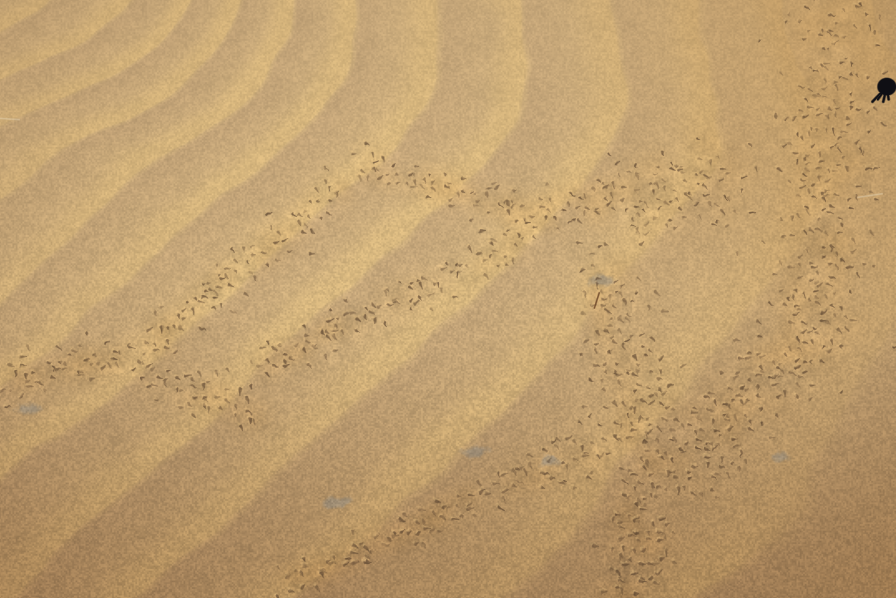
Give the GLSL for this texture, as a Shadertoy shader.

```glsl
// Wind-rippled desert sand crossed by trails of small footprints.
// Ripples come from the solved index of a fan of curved crest lines;
// grain, prints, pebbly stains and a beetle are layered over them.

const vec3 TROUGH = vec3(0.755, 0.637, 0.466);
const vec3 CREST = vec3(0.830, 0.710, 0.495);
const vec3 OCHRE = vec3(0.785, 0.640, 0.420);
const vec3 PRINT_DARK = vec3(0.36, 0.27, 0.19);
const vec3 PRINT_LIGHT = vec3(0.86, 0.72, 0.49);
const vec3 STAIN = vec3(0.57, 0.54, 0.49);
const vec3 BEETLE = vec3(0.06, 0.06, 0.08);
const vec3 FALLOFF_TINT = vec3(0.85, 1.10, 1.30);
const float NEAR_FALLOFF = 0.15;
const float CORNER_FALLOFF = 0.12;
const float GRAIN_SCALE = 360.0;
const float GRAIN_AMOUNT = 0.155;
const float PRINT_CELL = 0.0150;
const float PRINT_LENGTH = 0.0034;
const float PRINT_WIDTH = 0.0021;

// Trail segments: start xy, end xy, in canvas heights.
const vec4 TRAILS[11] = vec4[11](
    vec4(0.00, 0.36, 0.27, 0.42), vec4(0.27, 0.44, 0.56, 0.68),
    vec4(0.62, 0.72, 0.86, 0.65), vec4(0.86, 0.64, 1.18, 0.70),
    vec4(0.25, 0.37, 0.42, 0.31), vec4(0.45, 0.39, 0.93, 0.63),
    vec4(1.01, 0.52, 1.09, 0.22), vec4(1.09, 0.22, 1.05, 0.02),
    vec4(1.40, 0.95, 1.36, 0.45), vec4(1.37, 0.45, 1.12, 0.22),
    vec4(0.50, 0.03, 0.98, 0.25));

const vec2 STAINS[6] = vec2[6](
    vec2(1.005, 0.53), vec2(1.305, 0.235), vec2(0.92, 0.23),
    vec2(0.79, 0.245), vec2(0.565, 0.16), vec2(0.048, 0.315));

float hash(vec2 p) {
    vec3 q = fract(p.xyx * 0.1031);
    q += dot(q, q.yzx + 33.33);
    return fract((q.x + q.y) * q.z);
}

float noise(vec2 p) {
    vec2 i = floor(p), f = fract(p);
    f = f * f * (3.0 - 2.0 * f);
    return mix(mix(hash(i), hash(i + vec2(1, 0)), f.x),
               mix(hash(i + vec2(0, 1)), hash(i + vec2(1, 1)), f.x), f.y);
}

float fbm(vec2 p) {
    float sum = 0.0, amp = 0.5;
    for (int i = 0; i < 4; i++) {
        sum += amp * noise(p);
        p = p * 2.03 + 17.3;
        amp *= 0.5;
    }
    return sum;
}

// x: distance to the segment, y: position along it from 0 to 1.
vec2 segment(vec2 p, vec2 a, vec2 b) {
    vec2 d = b - a;
    float h = clamp(dot(p - a, d) / dot(d, d), 0.0, 1.0);
    return vec2(length(p - a - d * h), h);
}

float trailDensity(vec2 p) {
    float d = 10.0;
    for (int i = 0; i < 11; i++) d = min(d, segment(p, TRAILS[i].xy, TRAILS[i].zw).x);
    d /= 0.028 + 0.032 * smoothstep(0.9, 1.1, p.x);
    return exp(-d * d);
}

// Crest number: each crest k lies at x = start + spacing * k + spread * k * k.
float rippleIndex(vec2 p) {
    float v = 1.0 - p.y, t = v - 0.2;
    float start = 0.755 - 0.6 * (t + sqrt(t * t + 0.01));
    float spacing = mix(0.147, 0.192, smoothstep(0.0, 0.35, v));
    float spread = 0.0175 * clamp((v - 0.2) / 0.7, 0.0, 1.0);
    float slant = 0.9 * max(p.y - 0.75, 0.0) * (1.0 - smoothstep(0.1, 0.65, p.x));
    float wobble = 0.10 * (fbm(p * 3.5) - 0.47) + 0.014 * (noise(p * 19.0) - 0.5);
    float x = p.x - start - slant + wobble;
    float root = sqrt(max(spacing * spacing + 4.0 * spread * x, 0.0004));
    return 2.0 * x / (spacing + root);
}

// x: dark hollow, y: lit rim of the nearby prints.
vec2 footprints(vec2 p, float px) {
    vec2 marks = vec2(0.0);
    p += 0.0035 * (vec2(noise(p * 190.0), noise(p * 190.0 + 70.0)) - 0.5);
    vec2 home = floor(p / PRINT_CELL);
    float size = mix(1.15, 0.85, p.y), soft = 0.6 * px + 0.0006;
    for (int j = -1; j <= 1; j++)
    for (int i = -1; i <= 1; i++) {
        vec2 cell = home + vec2(i, j);
        vec2 jitter = vec2(hash(cell + 3.7), hash(cell + 51.2));
        vec2 centre = (cell + jitter) * PRINT_CELL;
        if (hash(cell + 91.4) > 0.85 * trailDensity(centre)) continue;
        float angle = 2.4 * hash(cell + 27.9) - 1.6;
        vec2 reach = vec2(cos(angle), sin(angle)) * PRINT_LENGTH * size * (0.4 + jitter.y);
        vec2 q = p - centre;
        vec2 hollow = segment(q, -reach, reach);
        vec2 rim = segment(q - vec2(-0.0025, 0.0035), -reach, reach);
        // Teardrop: the width tapers along the print.
        vec2 taper = PRINT_WIDTH * size * mix(vec2(1.1), vec2(0.35), vec2(hollow.y, rim.y));
        vec2 mark = 1.0 - smoothstep(-soft, soft, vec2(hollow.x, rim.x) - taper);
        marks = max(marks, mark * (0.45 + 0.55 * jitter.x));
    }
    return marks;
}

float beetle(vec2 p, float px) {
    vec2 q = p - vec2(1.483, 0.855);
    float d = (length(q / vec2(0.016, 0.015)) - 1.0) * 0.015;
    for (int i = 0; i < 4; i++) {
        vec2 foot = vec2(-0.024 + 0.009 * float(i), -0.025 + 0.004 * float(i % 2));
        d = min(d, segment(q, foot * 0.3, foot).x - 0.0022);
    }
    return 1.0 - smoothstep(-px, px, d);
}

void mainImage(out vec4 fragColor, in vec2 fragCoord) {
    float px = 1.0 / iResolution.y;
    vec2 p = fragCoord * px;

    // Ripples: slow rise to a bright crest, then a crisp fall into shade.
    float f = fract(rippleIndex(p));
    float ridge = smoothstep(0.45, 0.92, f) * (1.0 - smoothstep(0.94, 1.0, f));
    float shade = smoothstep(0.0, 0.04, f) * (1.0 - smoothstep(0.04, 0.55, f));
    float relief = (1.0 - 0.55 * smoothstep(1.1, 1.4, p.x)) * (0.7 + 0.6 * noise(p * 4.0 + 9.0));
    vec3 sand = mix(TROUGH, CREST, clamp(0.25 + (0.75 * ridge - 0.28 * shade) * relief, -0.1, 1.0));

    // Warm tint on disturbed sand and toward the upper right.
    float trail = trailDensity(p);
    float warm = 0.6 * trail * noise(p * 22.0) + 0.55 * smoothstep(0.9, 1.4, p.x) * smoothstep(0.3, 0.8, p.y);
    sand = mix(sand, OCHRE, clamp(warm + 0.25 * ridge * p.y, 0.0, 0.8));
    sand *= 1.0 + 0.14 * (fbm(p * 45.0) - 0.47) * (0.4 + 1.3 * trail);

    // Light falling off toward the near edge and the corners.
    vec2 fromCentre = p - vec2(0.66, 0.64);
    float falloff = NEAR_FALLOFF * (1.0 - smoothstep(0.0, 0.55, p.y)) + CORNER_FALLOFF * dot(fromCentre, fromCentre);
    sand *= 1.03 - falloff * FALLOFF_TINT;

    // Bluish stains and footprints.
    for (int i = 0; i < 6; i++) {
        vec2 q = (p - STAINS[i]) / vec2(0.024, 0.011);
        float blot = length(q) + 1.6 * (fbm(p * 60.0) - 0.47);
        sand = mix(sand, STAIN, 0.6 * (1.0 - smoothstep(0.3, 1.1, blot)));
    }
    vec2 marks = footprints(p, px);
    sand = mix(sand, PRINT_LIGHT, 0.4 * marks.y);
    sand = mix(sand, PRINT_DARK, 0.7 * marks.x);

    // Grain, stronger on the near sand.
    float grain = noise(p * GRAIN_SCALE) + 0.4 * noise(p * GRAIN_SCALE * 0.5 + 40.0) - 0.7;
    sand *= 1.0 + GRAIN_AMOUNT * mix(1.15, 0.55, p.y) * grain;

    // Twigs and beetle.
    float pale = min(segment(p, vec2(0.0, 0.802), vec2(0.032, 0.8)).x,
                     segment(p, vec2(1.435, 0.67), vec2(1.475, 0.676)).x);
    sand = mix(sand, vec3(0.88, 0.81, 0.68), 0.5 * (1.0 - smoothstep(0.0, 0.001 + px, pale)));
    float stick = segment(p, vec2(0.994, 0.485), vec2(1.002, 0.51)).x;
    sand = mix(sand, vec3(0.40, 0.25, 0.14), 0.8 * (1.0 - smoothstep(0.0, 0.001 + px, stick)));
    sand = mix(sand, BEETLE, beetle(p, px));

    fragColor = vec4(sand, 1.0);
}
```
